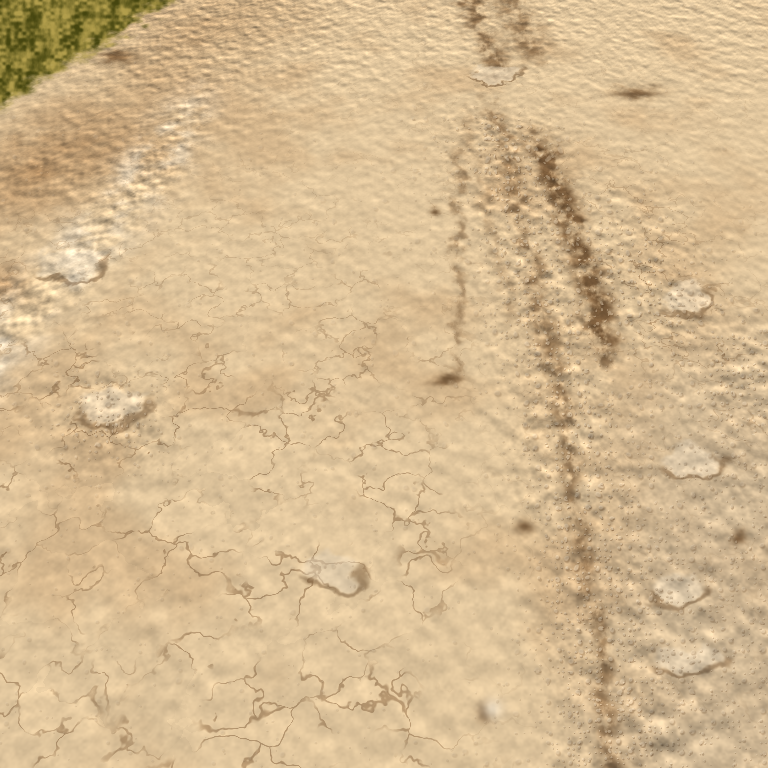
Give the GLSL for this texture, as a Shadertoy shader.

```glsl
// A dry dirt road in perspective: pale cracked clay, dark wheel ruts, gravel
// on the right, an eroded bank and a grassy corner at the upper left.
// Noise relief and cellular cracks lie on a projected ground plane.

const vec3 SAND = vec3(.885, .78, .62);
const vec3 OCHRE = vec3(.825, .7, .535);
const vec3 GREY = vec3(.8, .715, .59);
const vec3 PALE = vec3(.915, .845, .735);
const vec3 BROWN = vec3(.69, .55, .39);
const vec3 SHADOW = vec3(.4, .285, .17);

float hash(vec2 p) {
    return fract(sin(dot(p, vec2(127.1, 311.7))) * 43758.5453);
}

float noise(vec2 p) {
    vec2 i = floor(p), f = fract(p);
    f = f * f * (3. - 2. * f);
    return mix(mix(hash(i), hash(i + vec2(1, 0)), f.x),
               mix(hash(i + vec2(0, 1)), hash(i + 1.), f.x), f.y);
}

float fbm(vec2 p) {
    float sum = 0., amp = .5;
    for (int i = 0; i < 4; i++) {
        sum += amp * noise(p);
        p = mat2(1.6, 1.2, -1.2, 1.6) * p + 3.7;
        amp *= .5;
    }
    return sum;
}

// Gap between the two nearest cell distances, and the tone of the cell
vec2 cells(vec2 p) {
    float near = 9., second = 9., tone = 0.;
    for (int k = 0; k < 9; k++) {
        vec2 id = floor(p) + vec2(k % 3 - 1, k / 3 - 1);
        float d = length(id + vec2(hash(id), hash(id + 41.3)) - p);
        if (d < near) { second = near; near = d; tone = hash(id + 7.7); }
        else second = min(second, d);
    }
    return vec2(second - near, tone);
}

// Scattered stones: lit body in x, cast shade in y
vec2 pebbles(vec2 p, float density) {
    vec2 id = floor(p);
    vec2 d = p - id - .35 - .3 * vec2(hash(id), hash(id + 9.1));
    float r = .12 + .2 * hash(id + 23.);
    return step(hash(id + 57.), density) * vec2(smoothstep(r, r * .5, length(d)),
        smoothstep(r * 1.3, r * .5, length(d + vec2(-.08, .13))));
}

float blob(vec2 p, vec2 centre, vec2 radius, float slope) {
    vec2 d = p - centre;
    d.y -= slope * d.x;
    d /= radius;
    return exp(-dot(d, d));
}

// Soft lengthwise band about centreX, fading at both ends
float track(vec2 p, float centreX, float width, float low, float high) {
    float d = (p.x - centreX) / width;
    return exp(-d * d) * smoothstep(low - .02, low + .02, p.y)
                       * smoothstep(high + .02, high - .02, p.y);
}

// Flat slab: fill in x, shaded lower rim in y
vec2 slab(vec2 p, vec4 s) {
    vec2 d = (p - s.xy) / s.zw;
    float r = length(d);
    float rim = smoothstep(.8, 1., r) * smoothstep(1.25, 1.05, r);
    return vec2(smoothstep(1.05, .7, r), rim * smoothstep(.1, -.5, d.y - .4 * d.x));
}

void mainImage(out vec4 fragColor, in vec2 fragCoord) {
    vec2 p = fragCoord / iResolution.xy;
    float depth = 1. / (1.7 - p.y);
    vec2 ground = vec2((p.x - .55) * depth, 1.6 * depth);
    vec2 warp = vec2(fbm(ground * 45.), fbm(ground * 45. + 19.)) - .47;
    vec2 ragged = p + warp * .035;
    float patchy = fbm(ground * 26. + 5.);
    float speck = noise(p * vec2(190, 230));
    float relief = fbm(ground * 65.) - fbm(ground * 65. + vec2(.15, .55));

    // Broad soil tones
    vec3 col = mix(SAND, OCHRE, .75 * smoothstep(.45, .75, fbm(ground * 9.)));
    float gravel = smoothstep(.62, .9, p.x - .12 * p.y + warp.x * .1) * smoothstep(.7, .35, p.y);
    col = mix(col, GREY, .75 * gravel);
    float soil = blob(ragged, vec2(.07, .785), vec2(.16, .065), .3)
        + .6 * blob(ragged, vec2(.27, .965), vec2(.15, .065), .25)
        + blob(ragged, vec2(0, .625), vec2(.035, .03), .3);
    col = mix(col, BROWN, min(soil, 1.) * (.6 + .6 * patchy));
    float chalk = (ragged.y - .55 - 1.15 * p.x) / .055;
    chalk = exp(-chalk * chalk) * smoothstep(.32, .2, p.x);
    col = mix(col, PALE, chalk * smoothstep(.3, .65, patchy));

    // Wheel ruts and loose ground
    float t = p.y - .53;
    float deepX = .792 - .2 * t - .42 * t * t;
    float longX = .795 - .092 * p.y - .099 * p.y * p.y;
    float dark = .95 * track(ragged, deepX, .018, .53, .82)
        + .55 * track(ragged, longX, .011, -.1, .87)
        + .4 * track(ragged, .597, .007, .5, .81)
        + .24 * track(ragged, longX - .04, .008, .58, .86)
        + .7 * track(ragged, 1.06 - .45 * p.y, .015, .9, 1.1)
        + .6 * track(ragged, 1.065 - .4 * p.y, .022, .92, 1.1);
    float rubble = blob(p, vec2(.84, .64), vec2(.09, .1), -.5)
        + blob(p, vec2(.98, .51), vec2(.05, .06), 0.)
        + blob(p, vec2(.14, .45), vec2(.07, .06), 0.);
    float loose = min(track(p, longX, .07, -.1, .85) + rubble + gravel * .6, 1.);
    col = mix(col, BROWN, .35 * min(loose * patchy + dark, 1.));
    col = mix(col, SHADOW, min(dark * smoothstep(.25, .62, fbm(p * 85.)), .85));

    // Cracked clay crust
    vec2 clay = cells(ground * vec2(20, 24) + warp * 1.3);
    float crust = smoothstep(.65, .52, p.x) * smoothstep(.85, .35, p.y);
    float crack = smoothstep(.075, .015, clay.x) * smoothstep(.35, .6, patchy);
    col *= 1. + .05 * (clay.y - .5) * crust;
    col = mix(col, BROWN * .9, crack * min(.6 * crust + .7 * rubble + .12, .8));

    // Pale slabs, then dark clods
    vec4 slabs[8] = vec4[](vec4(.9, .4, .04, .023), vec4(.885, .235, .042, .021),
        vec4(.89, .14, .05, .02), vec4(.145, .47, .05, .026), vec4(.43, .255, .045, .026),
        vec4(.645, .905, .036, .014), vec4(.09, .66, .045, .022), vec4(.895, .615, .03, .028));
    for (int i = 0; i < 8; i++) {
        vec2 s = slab(ragged, slabs[i]);
        col = mix(mix(col, PALE, s.x * .5), SHADOW, s.y * .45);
    }
    vec4 clods[7] = vec4[](vec4(.566, .724, .007, .006), vec4(.15, .926, .024, .007),
        vec4(.684, .312, .011, .01), vec4(.965, .302, .008, .007), vec4(.83, .88, .03, .007),
        vec4(.585, .505, .022, .005), vec4(.632, .073, .011, .012));
    for (int i = 0; i < 7; i++)
        col = mix(col, SHADOW, .8 * blob(p + warp * .018, clods[i].xy, clods[i].zw, 0.));
    col = mix(col, PALE, blob(p, vec2(.641, .077), vec2(.013), 0.));

    // Loose stones, surface relief and grain
    for (float scale = 75.; scale < 150.; scale += 65.) {
        vec2 grit = pebbles((p + warp * .01) * scale, .05 + .5 * loose);
        col = mix(col, SHADOW, grit.y * (.12 + .25 * loose));
        col = mix(col, PALE, grit.x * (.15 + .3 * loose));
    }
    float rough = .22 + .4 * loose + .45 * soil + .5 * chalk + .3 * smoothstep(.8, 1., p.y);
    col *= 1. + relief * rough + (speck - .5) * (.045 + .1 * loose);

    // Grass corner
    float lawn = smoothstep(-.012, .014, ragged.y - .86 - .62 * ragged.x);
    float blades = .65 * fbm(p * vec2(80, 55)) + .35 * speck;
    vec3 grass = mix(vec3(.27, .27, .06), vec3(.7, .62, .3), smoothstep(.2, .75, blades));
    fragColor = vec4(clamp(mix(col, grass, lawn), 0., 1.), 1);
}
```
